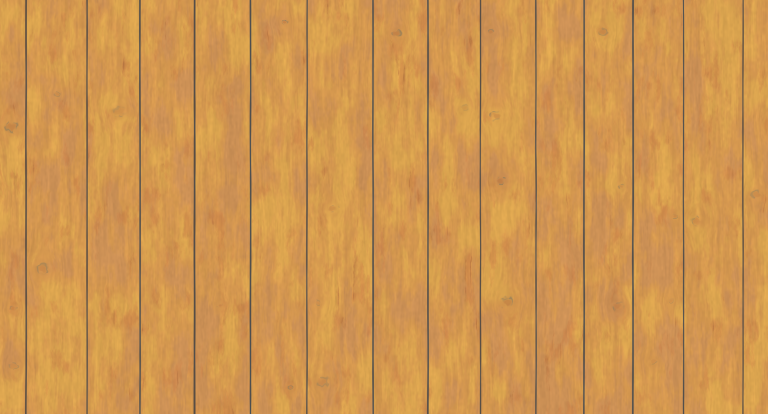
This texture is drawn by a Shadertoy shader. Its source:

```glsl
#define PLANKS 14
#define FIRST_SEAM 0.0339
#define SEAM_HALF 0.00095
#define KNOT_CELL 0.11
#define KNOT_CHANCE 0.42
#define AMBER vec3(0.832, 0.592, 0.308)
#define HONEY vec3(0.86, 0.645, 0.31)
#define DULL vec3(0.80, 0.567, 0.335)
#define RUST vec3(0.77, 0.48, 0.27)
#define KNOT_RIM vec3(0.52, 0.47, 0.36)
#define SEAM_COOL vec3(0.27, 0.31, 0.34)
#define SEAM_WARM vec3(0.36, 0.30, 0.25)

// Plank widths as fractions of the canvas width; they sum to one
const float WIDTHS[PLANKS] = float[PLANKS](
    0.0794, 0.0690, 0.0710, 0.0729, 0.0736, 0.0859, 0.0716,
    0.0683, 0.0723, 0.0625, 0.0638, 0.0658, 0.0775, 0.0664);

float hash(vec2 p) {
    vec3 q = fract(p.xyx * 0.1031);
    q += dot(q, q.yzx + 33.33);
    return fract((q.x + q.y) * q.z);
}

float noise(vec2 p) {
    vec2 i = floor(p), f = fract(p);
    f = f * f * (3.0 - 2.0 * f);
    return mix(mix(hash(i), hash(i + vec2(1, 0)), f.x),
               mix(hash(i + vec2(0, 1)), hash(i + vec2(1, 1)), f.x), f.y);
}

float fbm(vec2 p) {
    float sum = 0.0, amp = 0.5;
    for (int i = 0; i < 5; i++) {
        sum += amp * noise(p);
        p = p * 2.03 + 17.3;
        amp *= 0.55;
    }
    return sum / 1.055;
}

// Finds the plank under p: x = left edge, y = width, z = id
// Also returns the seam colour with its cover as alpha
vec3 findPlank(vec2 p, float pixel, out vec4 gap) {
    vec3 plank = vec3(0.0);
    gap = vec4(0.0);
    float seam = FIRST_SEAM - WIDTHS[PLANKS - 1];
    for (int i = 0; i <= PLANKS; i++) {
        int id = (i + PLANKS - 1) % PLANKS;
        float wobble = (noise(vec2(p.y * 14.0, float(id) * 7.0)) - 0.5) * 0.0006;
        float x = seam + wobble;
        if (p.x >= x) plank = vec3(seam, WIDTHS[id], float(id));
        float wear = noise(vec2(p.y * 40.0, float(id) * 5.0 + 40.0));
        float halfWidth = SEAM_HALF * (0.65 + 0.4 * hash(vec2(id, 9)) + 0.3 * wear);
        float cover = 1.0 - smoothstep(-0.75 * pixel, 0.75 * pixel, abs(p.x - x) - halfWidth);
        if (cover > gap.a)
            gap = vec4(mix(SEAM_COOL, SEAM_WARM, hash(vec2(id, 23)) * 0.6 + 0.4 * wear), cover);
        seam += WIDTHS[id];
    }
    return plank;
}

// Adds the knots of one plank and bends the grain coordinate q around them
// Returns x = core, y = rim, z = stained halo
vec3 knots(vec2 p, vec3 plank, inout vec2 q) {
    vec3 marks = vec3(0.0);
    float row = floor(p.y / KNOT_CELL);
    for (int k = -1; k <= 1; k++) {
        vec2 cell = vec2(plank.z * 3.0 + 11.0, row + float(k) + 20.0);
        if (hash(cell) > KNOT_CHANCE) continue;
        vec2 center = vec2(plank.x + plank.y * mix(0.15, 0.85, hash(cell + 51.0)),
                           (row + float(k) + mix(0.2, 0.8, hash(cell + 83.0))) * KNOT_CELL);
        float size = mix(0.003, 0.007, pow(hash(cell + 29.0), 1.5));
        vec2 d = p - center;
        float dist = length(d * vec2(0.85, 1.1)) / size;
        dist += (noise(p * 260.0) - 0.5) * 0.7;
        float halo = exp(-dot(d, d) / (size * size * 10.0));
        float strength = mix(0.3, 1.0, hash(cell + 67.0));
        q.x -= d.x * 0.65 * halo;
        marks.x += strength * (1.0 - smoothstep(0.3, 1.0, dist));
        marks.y += strength * exp(-pow((dist - 0.9) / 0.25, 2.0))
                 * smoothstep(0.3, 0.7, noise(p * 210.0 + 9.0));
        marks.z += strength * halo;
    }
    return min(marks, 1.0);
}

void mainImage(out vec4 fragColor, in vec2 fragCoord) {
    vec2 p = fragCoord / iResolution.x;
    vec4 gap;
    vec3 plank = findPlank(p, 1.0 / iResolution.x, gap);
    vec2 q = p;
    vec3 knot = knots(p, plank, q);

    // Each plank samples its own stretch of wood
    q += vec2(plank.z * 1.37, plank.z * 2.71);
    q.x += (fbm(q * vec2(14.0, 11.0)) - 0.5) * 0.010;
    float grain = fbm(q * vec2(200.0, 14.0));
    float fibre = noise(q * vec2(460.0, 60.0));
    float speck = noise(q * vec2(400.0, 230.0) + 13.0);
    float cloud = fbm(q * vec2(46.0, 20.0) + 5.0);
    float stain = fbm(q * vec2(70.0, 30.0) + 70.0);
    float tone = hash(vec2(plank.z, 3.0)) - 0.5;

    // Broad tints, then rust stains and thin cracks
    float tint = cloud + 0.08 * tone + 0.25 * (grain - 0.5);
    vec3 color = mix(AMBER, HONEY, smoothstep(0.47, 0.72, tint));
    color = mix(color, DULL, smoothstep(0.50, 0.28, tint));
    float rust = smoothstep(0.58, 0.84, stain + 0.3 * (grain - 0.5));
    color = mix(color, RUST, 0.5 * rust);
    float crack = smoothstep(0.82, 0.96, noise(q * vec2(280.0, 24.0) + 31.0));
    color = mix(color, RUST * 0.85, crack * (0.07 + 0.45 * rust));
    color *= 1.0 + 0.08 * (grain - 0.5) + 0.05 * (fibre - 0.5) + 0.04 * (speck - 0.5);

    // Knots with a warm halo and a weathered grey rim
    color = mix(color, mix(RUST, HONEY, cloud), 0.3 * knot.z);
    color = mix(color, RUST * 0.92, 0.45 * knot.x);
    color = mix(color, KNOT_RIM, 0.65 * knot.y);

    // Dark gaps between the planks
    fragColor = vec4(mix(color, gap.rgb, gap.a), 1.0);
}
```
